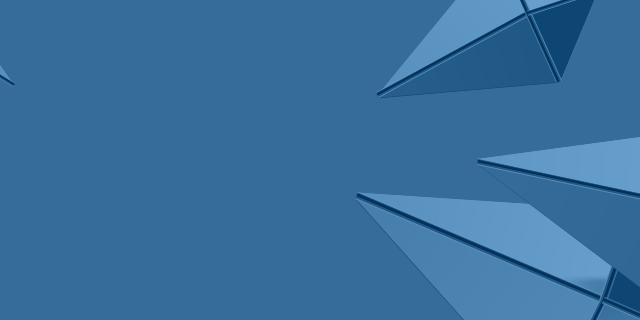
This background is drawn by a Shadertoy shader. Its source:

```glsl
const float GRID_HEIGHT = 384.0;
const vec3 BACKDROP = vec3(0.207, 0.424, 0.603);
const vec3 PALE = vec3(0.40, 0.62, 0.80);
const vec3 SKY = vec3(0.34, 0.56, 0.74);
const vec3 MID = vec3(0.27, 0.49, 0.67);
const vec3 DEEP = vec3(0.12, 0.34, 0.52);
const vec3 NAVY = vec3(0.05, 0.27, 0.45);
const vec3 INK = vec3(0.01, 0.18, 0.33);

float cross2(vec2 a, vec2 b) {
    return a.x * b.y - a.y * b.x;
}

// Signed distance to the line through a and b
float lineSide(vec2 p, vec2 a, vec2 b) {
    return cross2(normalize(b - a), p - a);
}

float triangleMask(vec2 p, vec2 a, vec2 b, vec2 c, float aa) {
    float winding = sign(cross2(b - a, c - a));
    float inside = min(lineSide(p, a, b) * winding,
                   min(lineSide(p, b, c) * winding, lineSide(p, c, a) * winding));
    return smoothstep(-0.5 * aa, 0.5 * aa, inside);
}

// Flat face shaded from its tip a toward the opposite side
vec3 facet(vec3 base, vec2 p, vec2 a, vec2 b, vec2 c, vec3 tip, vec3 far, float aa) {
    vec2 axis = 0.5 * (b + c) - a;
    float t = clamp(dot(p - a, axis) / dot(axis, axis), 0.0, 1.0);
    return mix(base, mix(tip, far, t), triangleMask(p, a, b, c, aa));
}

float stripe(float d, float halfWidth, float aa) {
    return 1.0 - smoothstep(halfWidth - 0.5 * aa, halfWidth + 0.5 * aa, abs(d));
}

float spanMask(vec2 p, vec2 a, vec2 b, float aa) {
    float along = dot(p - a, normalize(b - a));
    return smoothstep(-aa, aa, along) * smoothstep(-aa, aa, length(b - a) - along);
}

vec3 hairline(vec3 base, vec2 p, vec2 a, vec2 b, vec3 tint, float aa) {
    float mask = stripe(lineSide(p, a, b), 0.5, aa) * spanMask(p, a, b, aa);
    return mix(base, tint, 0.65 * mask);
}

// Grooved fold: dark core, blue bevel and a bright lip on each side
vec3 seam(vec3 base, vec2 p, vec2 a, vec2 b, float width, float aa) {
    float d = lineSide(p, a, b) / width;
    float soft = aa / width;
    vec3 col = mix(base, DEEP, stripe(d, 0.85, soft));
    col = mix(col, INK, 0.9 * stripe(d + 0.2, 0.38, soft));
    col = mix(col, SKY, 0.8 * stripe(d - 0.9, 0.18, soft));
    col = mix(col, PALE, 0.45 * stripe(d + 0.95, 0.14, soft));
    return mix(base, col, spanMask(p, a, b, aa));
}

vec3 topKite(vec3 col, vec2 p, float aa) {
    vec2 tip = vec2(453, 114), hub = vec2(633, 16), heel = vec2(671, 98);
    vec2 right = vec2(719.5, -14);
    col = facet(col, p, tip, hub, vec2(601, -66), SKY, PALE - 0.02, aa);
    col = facet(col, p, vec2(455, 117.5), hub, vec2(669, 99), DEEP + 0.03, DEEP, aa);
    col = facet(col, p, hub, right, vec2(673, 97), NAVY, NAVY, aa);
    col = facet(col, p, hub, vec2(620, -21), right, PALE, PALE, aa);
    col = hairline(col, p, vec2(455, 117.5), vec2(669, 99), NAVY, aa);
    col = hairline(col, p, vec2(673, 97), right, MID, aa);
    col = seam(col, p, tip, hub, 3.5, aa);
    col = seam(col, p, heel, vec2(625, -4), 3.5, aa);
    return seam(col, p, hub, vec2(694, -4), 3.0, aa);
}

vec3 lowerKite(vec3 col, vec2 p, float aa) {
    vec2 tip = vec2(428, 234.5), hub = vec2(724, 360);
    vec2 crest = vec2(761, 253), base = vec2(651, 490);
    // Soft shade near the hub of the upper face
    float shade = smoothstep(329.0, 340.0, p.y) * smoothstep(655.0, 720.0, p.x);
    col = facet(col, p, vec2(430, 231), hub, crest,
                mix(SKY, MID, shade), mix(PALE, MID, shade), aa);
    col = facet(col, p, vec2(426, 238), hub, base, MID, SKY - 0.03, aa);
    col = facet(col, p, hub, crest, vec2(800, 393), NAVY, NAVY, aa);
    col = facet(col, p, hub, vec2(800, 393), vec2(690, 440), BACKDROP, MID, aa);
    col = hairline(col, p, vec2(426, 238), base, NAVY, aa);
    col = seam(col, p, tip, hub, 4.5, aa);
    col = seam(col, p, crest, hub, 4.5, aa);
    col = seam(col, p, hub, vec2(709, 390), 4.0, aa);
    return seam(col, p, hub, vec2(800, 393), 4.0, aa);
}

vec3 rightKite(vec3 col, vec2 p, float aa) {
    vec2 lowTip = vec2(574, 198), lowEnd = vec2(800, 369);
    col = facet(col, p, lowTip, vec2(800, 242), lowEnd, BACKDROP, BACKDROP - 0.02, aa);
    col = facet(col, p, vec2(574, 190.5), vec2(800, 160), vec2(800, 240), SKY + 0.03, PALE, aa);
    col = hairline(col, p, lowTip, lowEnd, DEEP, aa);
    return seam(col, p, vec2(573, 194), vec2(800, 242), 3.8, aa);
}

vec3 leftTip(vec3 col, vec2 p, float aa) {
    vec2 tip = vec2(17, 102);
    col = facet(col, p, tip, vec2(-20, 49), vec2(-20, 79), SKY, SKY, aa);
    return seam(col, p, vec2(-20, 79), tip, 2.5, aa);
}

void mainImage(out vec4 fragColor, in vec2 fragCoord) {
    // Design grid scaled to the canvas height, with y pointing down
    float aa = GRID_HEIGHT / iResolution.y;
    vec2 p = vec2(fragCoord.x, iResolution.y - fragCoord.y) * aa;
    vec3 col = leftTip(BACKDROP, p, aa);
    col = topKite(col, p, aa);
    col = lowerKite(col, p, aa);
    col = rightKite(col, p, aa);
    fragColor = vec4(col, 1.0);
}
```
